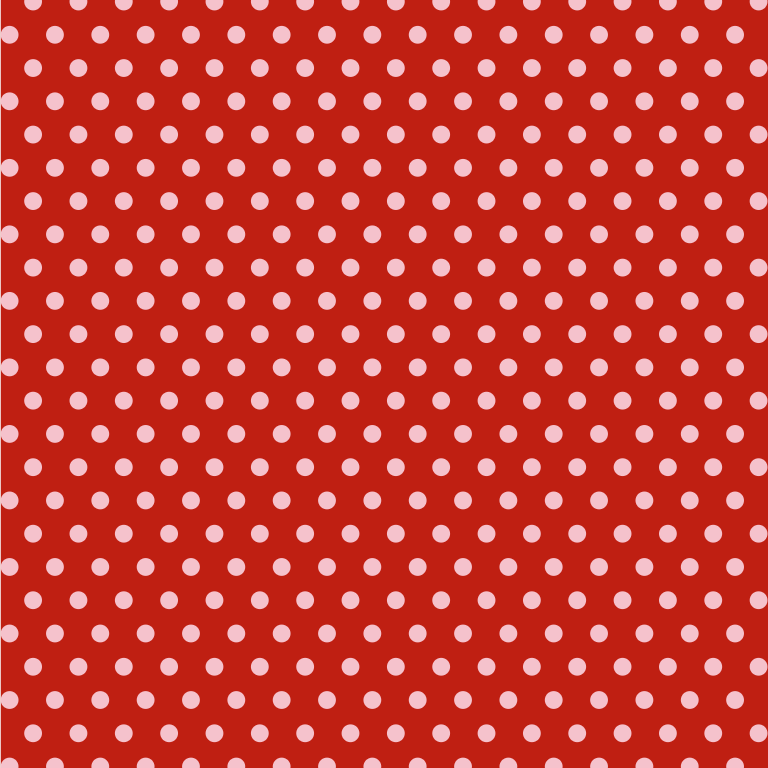
Reproduce this pattern procedurally as a WebGL 2 fragment shader.

```glsl
#version 300 es
precision highp float;
// Staggered pale pink polka dots on a red ground, with a hairline pale left edge.

uniform vec2 u_resolution;
out vec4 outColor;

// Colours
const vec3 GROUND_RED = vec3(0.75, 0.12, 0.07);
const vec3 DOT_PINK   = vec3(0.96, 0.76, 0.80);
const vec3 EDGE_PALE  = vec3(0.96, 0.90, 0.90);

// Layout, as fractions of the canvas
const vec2  PITCH       = vec2(0.05904, 0.04331); // dot spacing, row spacing
const vec2  FIRST_DOT   = vec2(0.0125, 0.0019);   // centre of the lowest left dot
const float ROW_STAGGER = 0.0306;                 // shift of every second row
const float DOT_RADIUS  = 0.01158;
const float EDGE_WIDTH  = 0.0011;

// Signed distance to the nearest dot of the staggered lattice
float dotDistance(vec2 p) {
    p -= FIRST_DOT;
    float row = round(p.y / PITCH.y);
    p.x -= ROW_STAGGER * mod(row, 2.0);
    vec2 cell = vec2(round(p.x / PITCH.x), row);
    return length(p - cell * PITCH) - DOT_RADIUS;
}

// Share of a pixel that lies inside a shape
float coverage(float distanceToEdge, float pixelSize) {
    return clamp(0.5 - distanceToEdge / pixelSize, 0.0, 1.0);
}

void main() {
    float pixelSize = 1.0 / min(u_resolution.x, u_resolution.y);
    vec2 p = gl_FragCoord.xy * pixelSize;

    // Dots over the ground, then the edge line
    vec3 color = mix(GROUND_RED, DOT_PINK, coverage(dotDistance(p), pixelSize));
    color = mix(color, EDGE_PALE, coverage(p.x - EDGE_WIDTH, pixelSize));

    outColor = vec4(color, 1.0);
}
```
